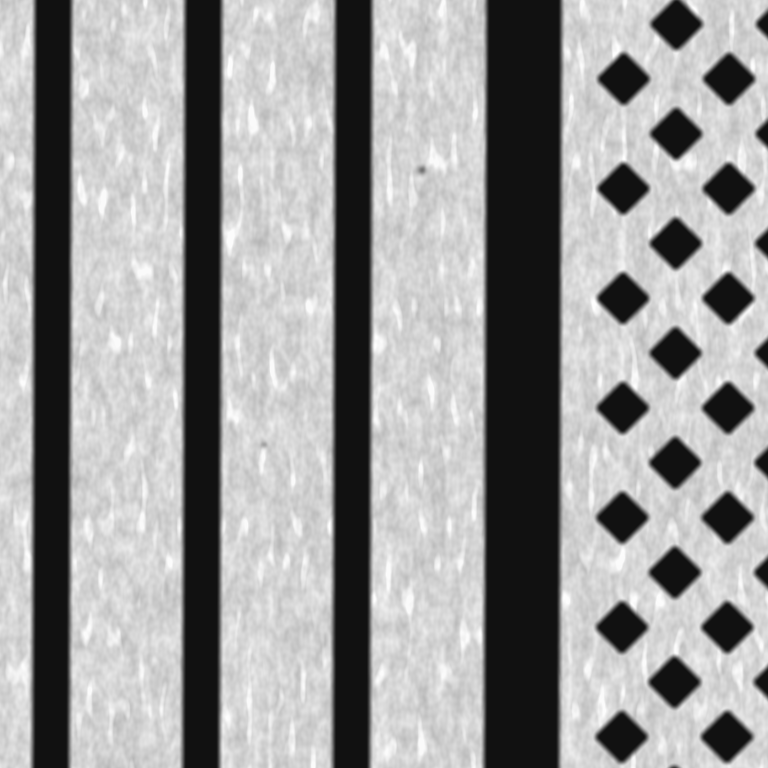
Give the GLSL for this pattern, as a Shadertoy shader.

```glsl
// Black vertical bars and a staggered lattice of rounded diamonds on pale brushed metal.
// Shapes are distance functions in a slightly sheared frame, softened at their edges;
// the metal is layered gradient noise stretched along the vertical grain.

const float INK = 0.066;
const float METAL = 0.825;
const float SOFTNESS = 0.0052;
const float SHEAR = 0.0031;

vec2 hashGradient(vec2 cell) {
    vec3 p = fract(cell.xyx * vec3(0.1031, 0.1030, 0.0973));
    p += dot(p, p.yzx + 33.33);
    float angle = 6.2832 * fract((p.x + p.y) * p.z);
    return vec2(cos(angle), sin(angle));
}

float cornerDot(vec2 cell, vec2 f, vec2 corner) {
    return dot(hashGradient(cell + corner), f - corner);
}

float gradientNoise(vec2 p) {
    vec2 cell = floor(p);
    vec2 f = p - cell;
    vec2 u = f * f * f * (f * (f * 6.0 - 15.0) + 10.0);
    float low = mix(cornerDot(cell, f, vec2(0, 0)), cornerDot(cell, f, vec2(1, 0)), u.x);
    float high = mix(cornerDot(cell, f, vec2(0, 1)), cornerDot(cell, f, vec2(1, 1)), u.x);
    return mix(low, high, u.y);
}

float barDistance(float x, float center, float halfWidth) {
    return abs(x - center) - halfWidth;
}

// Thin bars repeat at a fixed pitch; only the first few exist.
float barRowDistance(float x, float first, float pitch, float count, float halfWidth) {
    float index = clamp(round((x - first) / pitch), 0.0, count - 1.0);
    return barDistance(x, first + index * pitch, halfWidth);
}

float roundedDiamond(vec2 p, float inradius, float corner) {
    vec2 q = abs(vec2(p.x + p.y, p.x - p.y)) * 0.70711 - (inradius - corner);
    return length(max(q, 0.0)) + min(max(q.x, q.y), 0.0) - corner;
}

float diamondColumn(vec2 p, float column, vec2 first, vec2 pitch) {
    vec2 center = first + column * vec2(pitch.x, 0.5 * pitch.y);
    vec2 local = p - center;
    local.y -= pitch.y * round(local.y / pitch.y);
    return roundedDiamond(local, 0.0257, 0.0070);
}

// Odd columns are staggered by half a row, so both neighbours are tested.
float latticeDistance(vec2 p, vec2 first, vec2 pitch) {
    float column = floor((p.x - first.x) / pitch.x);
    float left = diamondColumn(p, max(column, 0.0), first, pitch);
    float right = diamondColumn(p, max(column + 1.0, 0.0), first, pitch);
    return min(left, right);
}

float scratch(float x, float center, float width) {
    float d = (x - center) / width;
    return exp(-d * d);
}

float speck(vec2 p, vec2 center, float radius) {
    vec2 d = (p - center) / radius;
    return exp(-dot(d, d));
}

float brushedMetal(vec2 p) {
    float tone = METAL;
    tone += 0.035 * gradientNoise(p * vec2(9.0, 4.0));
    tone += 0.085 * gradientNoise(p * vec2(42.0, 19.0) + 7.3);
    tone += 0.095 * gradientNoise(p * vec2(95.0, 48.0) + 31.7);
    tone += 0.060 * gradientNoise(p * vec2(170.0, 110.0) + 63.1);
    // Sparse bright streaks along the grain
    float streak = gradientNoise(p * vec2(72.0, 21.0) + 17.9);
    tone += 0.13 * smoothstep(0.18, 0.50, streak);
    // Long scratches and dark pits
    tone += 0.035 * scratch(p.x, 0.355, 0.004) + 0.045 * scratch(p.x, 0.812, 0.004);
    tone -= 0.42 * speck(p, vec2(0.5500, 0.7786), 0.0055);
    tone -= 0.20 * speck(p, vec2(0.3460, 0.4206), 0.0045);
    return min(tone, 0.98);
}

void mainImage(out vec4 fragColor, in vec2 fragCoord) {
    vec2 uv = fragCoord / iResolution.xy;
    vec2 p = vec2(uv.x + SHEAR * (1.0 - uv.y), uv.y);

    // Distance to the nearest dark shape
    float shape = barRowDistance(p.x, 0.0693, 0.1956, 3.0, 0.0243);
    shape = min(shape, barDistance(p.x, 0.6823, 0.0492));
    shape = min(shape, latticeDistance(p, vec2(0.8125, 0.0404), vec2(0.0686, 0.1428)));

    // Soft edges with a faint bright rim on the metal
    float blur = max(SOFTNESS, 0.75 / iResolution.y);
    float exposed = smoothstep(-blur, blur, shape);
    float rim = 0.025 * exp(-max(shape, 0.0) / 0.012);
    float tone = mix(INK, brushedMetal(p) + rim, exposed);
    fragColor = vec4(vec3(tone), 1.0);
}
```
